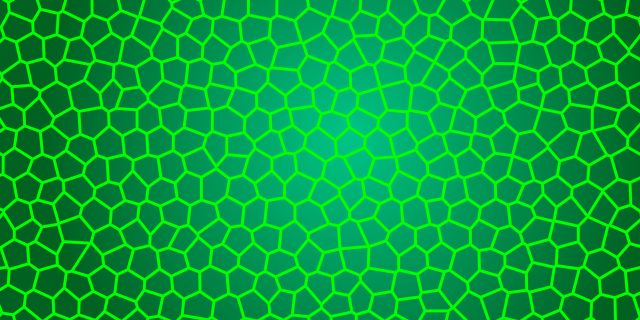
This pattern is drawn by a WebGL 2 fragment shader. Its source:

```glsl
#version 300 es
precision highp float;
// Bright green mesh of rounded-out Voronoi cells over a soft emerald radial glow.

uniform vec2 u_resolution;
out vec4 fragColor;

const float CELLS_PER_HEIGHT = 12.0;
const float ROW_STEP = 0.8660254;              // row spacing of a hexagonal lattice
const vec2 LATTICE_ORIGIN = vec2(0.003, 0.984);
const float JITTER = 0.52;
const float LINE_HALF_WIDTH = 0.0046;
const vec2 GLOW_CENTER = vec2(1.09, 0.57);
const float GLOW_RADIUS = 0.96;
const vec3 GLOW_COLOR = vec3(0.0, 0.77, 0.53);
const vec3 SHADE_COLOR = vec3(0.0, 0.38, 0.13);
const vec3 LINE_COLOR = vec3(0.0, 1.0, 0.0);

vec2 hash2(vec2 p) {
    vec2 q = vec2(dot(p, vec2(127.1, 311.7)), dot(p, vec2(269.5, 183.3)));
    return fract(sin(q) * 43758.5453);
}

// Jittered seed of a lattice cell; odd rows shift by half a cell.
vec2 seedPoint(vec2 cell, float jitter) {
    vec2 base = vec2(cell.x + 0.5 * mod(cell.y, 2.0), cell.y * ROW_STEP);
    return base + (hash2(cell) - 0.5) * jitter;
}

// Distance to the nearest border between Voronoi cells, in lattice units.
float borderDistance(vec2 p, float jitter) {
    float row = floor(p.y / ROW_STEP + 0.5);
    vec2 home = vec2(floor(p.x + 0.5), row);

    // Closest seed
    vec2 nearest = vec2(0.0);
    float best = 1e3;
    for (int j = -2; j <= 2; j++) {
        for (int i = -2; i <= 2; i++) {
            vec2 offset = seedPoint(home + vec2(i, j), jitter) - p;
            float d = dot(offset, offset);
            if (d < best) {
                best = d;
                nearest = offset;
            }
        }
    }

    // Closest bisector between that seed and its neighbours
    float border = 1e3;
    for (int j = -3; j <= 3; j++) {
        for (int i = -3; i <= 3; i++) {
            vec2 offset = seedPoint(home + vec2(i, j), jitter) - p;
            vec2 across = offset - nearest;
            if (dot(across, across) > 1e-4) {
                border = min(border, dot(0.5 * (offset + nearest), normalize(across)));
            }
        }
    }
    return border;
}

vec3 radialGlow(vec2 p, vec2 center, float radius) {
    float t = clamp(distance(p, center) / radius, 0.0, 1.0);
    return mix(GLOW_COLOR, SHADE_COLOR, t);
}

void main() {
    vec2 uv = gl_FragCoord.xy / u_resolution.y;
    float pixel = 1.0 / u_resolution.y;

    // Background light
    vec3 color = radialGlow(uv, GLOW_CENTER, GLOW_RADIUS);

    // Mesh lines
    vec2 lattice = (uv - LATTICE_ORIGIN) * CELLS_PER_HEIGHT;
    float border = borderDistance(lattice, JITTER) / CELLS_PER_HEIGHT;
    float line = 1.0 - smoothstep(-0.7 * pixel, 0.7 * pixel, border - LINE_HALF_WIDTH);
    color = mix(color, LINE_COLOR, line);

    fragColor = vec4(color, 1.0);
}
```
